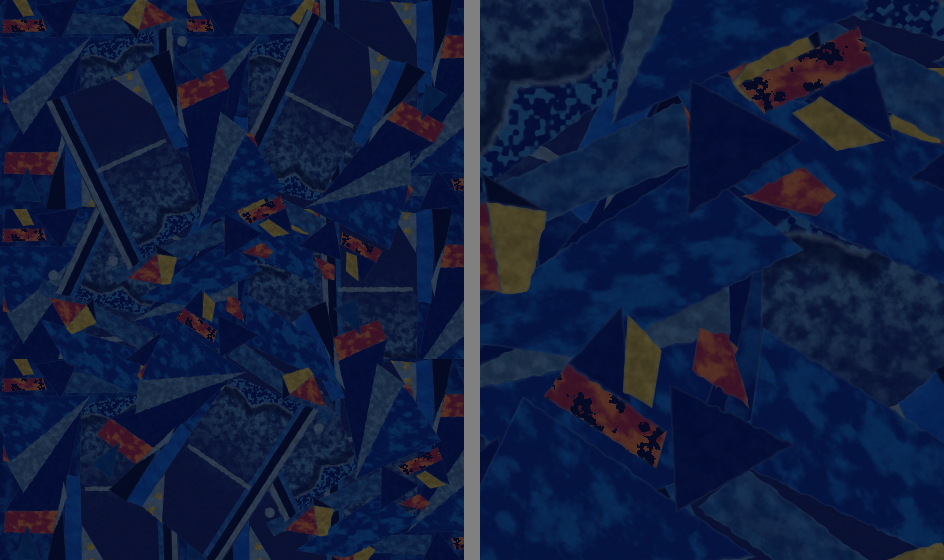
Left, the full canvas; right, a detail of the centre.
A Shadertoy shader for this pattern:

```glsl
// Dark blue cut-paper collage: one motif turned and overlapped across a seamed ground.
float soft; // half width of the edge smoothing

float hash(vec2 p) {
    vec3 h = fract(vec3(p.xyx) * 0.1031);
    h += dot(h, h.yzx + 33.33);
    return fract((h.x + h.y) * h.z);
}

float noise(vec2 p) {
    vec2 i = floor(p), f = fract(p);
    f = f * f * (3.0 - 2.0 * f);
    return mix(mix(hash(i), hash(i + vec2(1, 0)), f.x),
               mix(hash(i + vec2(0, 1)), hash(i + 1.0), f.x), f.y);
}

float fbm(vec2 p) {
    float sum = 0.0, amp = 0.5;
    for (int i = 0; i < 4; i++) {
        sum += amp * noise(p);
        p = p * 2.1 + 7.3;
        amp *= 0.5;
    }
    return sum;
}

// Signed distance to a directed line, negative on the inner side
float edge(vec2 p, vec2 a, vec2 b) {
    vec2 e = normalize(b - a), d = p - a;
    return e.y * d.x - e.x * d.y;
}

float tri(vec2 p, vec2 a, vec2 b, vec2 c) {
    return max(edge(p, a, b), max(edge(p, b, c), edge(p, c, a)));
}

float quad(vec2 p, vec2 a, vec2 b, vec2 c, vec2 d) {
    return max(max(edge(p, a, b), edge(p, b, c)), max(edge(p, c, d), edge(p, d, a)));
}

float cover(float d) { return smoothstep(soft, -soft, d); }

// Lays a scrap of paper with a thin pale cut edge
void lay(inout vec3 col, float d, vec3 ink) {
    ink = mix(ink, vec3(0.14, 0.21, 0.31), 0.4 * smoothstep(0.014, 0.0, abs(d)));
    col = mix(col, ink, cover(d));
}

void motif(inout vec3 col, vec2 q) {
    if (length(q - vec2(2.3, 2.5)) > 2.4) return;
    float grain = fbm(q * 18.0), blot = fbm(q * vec2(9.0, 13.0) + 20.0);
    vec2 p = q + 0.012 * (noise(q * 30.0) - 0.5); // ragged cutting
    vec3 navy = vec3(0.015, 0.055, 0.21) + 0.025 * (grain - 0.5);
    vec3 black = vec3(0.015, 0.04, 0.14);
    vec3 pale = vec3(0.18, 0.24, 0.32) * (0.8 + 0.3 * grain);
    vec3 steel = mix(vec3(0.05, 0.13, 0.25), vec3(0.12, 0.21, 0.31), smoothstep(0.25, 0.7, grain));
    vec3 sea = mix(vec3(0.015, 0.075, 0.25), vec3(0.03, 0.16, 0.33), smoothstep(0.35, 0.7, blot));
    vec3 blue = mix(vec3(0.015, 0.11, 0.31), vec3(0.04, 0.18, 0.37), blot);
    vec3 yellow = vec3(0.30, 0.27, 0.16) * (0.75 + 0.4 * grain);
    vec3 flame = mix(vec3(0.23, 0.07, 0.15), vec3(0.32, 0.18, 0.14), smoothstep(0.38, 0.62, blot));

    // Bands below the panel
    lay(col, quad(p, vec2(1.9, 4.1), vec2(3.1, 3.3), vec2(3.6, 3.7), vec2(2.6, 4.2)), sea);
    lay(col, quad(p, vec2(1.5, 3.72), vec2(3.05, 3.02), vec2(3.1, 3.3), vec2(1.6, 3.9)), mix(steel, sea, 0.4));

    // Panel fading to a worn corner
    float panel = quad(p, vec2(0.62, 1.4), vec2(1.95, 0.95), vec2(2.78, 2.95), vec2(1.75, 3.72));
    float fade = smoothstep(2.0, 3.5, dot(q, vec2(0.42, 0.9)) - 0.2);
    vec3 face = mix(vec3(0.035, 0.065, 0.20), steel, fade * smoothstep(0.15, 0.8, grain + 0.1));

    // Scalloped foam line across the corner
    float along = dot(q, vec2(0.79, -0.61));
    float foam = dot(q - vec2(1.85, 3.45), vec2(0.61, 0.79)) + 0.14
               - 0.16 * abs(sin(along * 4.5)) + 0.06 * (blot - 0.5);
    vec3 spray = mix(navy, vec3(0.07, 0.19, 0.32), smoothstep(0.45, 0.7, noise(q * 42.0)));
    face = mix(face, black, 0.7 * smoothstep(0.12, 0.02, abs(foam + 0.05)));
    face = mix(face, spray, cover(-foam));
    face = mix(face, pale, 0.7 * smoothstep(0.035, 0.0, abs(foam)));

    // Stripes along the left side and one crossbar
    float side = -edge(p, vec2(1.75, 3.72), vec2(0.62, 1.4));
    face = mix(face, pale, cover(abs(side - 0.055) - 0.04));
    face = mix(face, black, cover(abs(side - 0.15) - 0.055));
    face = mix(face, mix(steel, blue, 0.5), cover(abs(side - 0.24) - 0.035));
    face = mix(face, pale, cover(quad(p, vec2(1.32, 2.32), vec2(2.26, 1.90), vec2(2.29, 1.95), vec2(1.35, 2.38))));
    lay(col, panel, face);
    lay(col, length(p - vec2(1.55, 3.58)) - 0.07, pale);

    // Shards at the upper right
    lay(col, quad(p, vec2(2.45, 1.5), vec2(3.15, 1.2), vec2(3.1, 1.6), vec2(2.75, 2.9)), navy);
    lay(col, tri(p, vec2(1.55, 1.07), vec2(1.95, 0.93), vec2(2.1, 1.45)), mix(pale, yellow, step(0.55, blot)));
    lay(col, quad(p, vec2(1.88, 0.95), vec2(2.1, 0.78), vec2(2.58, 2.0), vec2(2.4, 2.05)), blue);
    lay(col, quad(p, vec2(2.38, 1.2), vec2(3.05, 0.93), vec2(3.15, 1.2), vec2(2.45, 1.52)), flame);
    lay(col, quad(p, vec2(2.05, 0.8), vec2(2.32, 0.68), vec2(2.45, 1.3), vec2(2.42, 1.52)), black);
    lay(col, tri(p, vec2(2.42, 1.2), vec2(2.58, 1.9), vec2(2.45, 1.72)), pale);
    lay(col, tri(p, vec2(2.42, 0.78), vec2(2.75, 0.65), vec2(2.8, 1.15)), blue * 0.75);

    // Tall grey wedge beside the sea wedge
    lay(col, tri(p, vec2(3.38, 1.8), vec2(3.9, 2.6), vec2(2.72, 3.13)), sea);
    lay(col, tri(p, vec2(3.02, 1.53), vec2(3.38, 1.8), vec2(2.72, 3.13)), mix(steel, pale, 0.4));
    lay(col, tri(p, vec2(3.36, 1.83), vec2(3.46, 1.82), vec2(3.54, 2.02)), flame);

    // Faceted gem
    lay(col, tri(p, vec2(1.75, 3.82), vec2(2.15, 3.48), vec2(2.22, 3.9)), flame);
    lay(col, quad(p, vec2(2.15, 3.48), vec2(2.43, 3.53), vec2(2.34, 3.9), vec2(2.22, 3.9)), yellow);
    lay(col, tri(p, vec2(2.13, 3.35), vec2(2.43, 3.53), vec2(2.15, 3.48)), black);

    // Small bright cluster
    lay(col, tri(p, vec2(3.08, 2.92), vec2(3.6, 3.2), vec2(3.07, 3.55)), navy);
    lay(col, quad(p, vec2(3.3, 2.95), vec2(3.85, 2.68), vec2(3.92, 2.85), vec2(3.42, 3.08)), mix(flame, black, step(0.58, grain)));
    lay(col, tri(p, vec2(3.6, 3.0), vec2(3.92, 2.85), vec2(4.02, 3.2)), navy);
    lay(col, quad(p, vec2(3.55, 3.08), vec2(3.68, 3.0), vec2(3.97, 3.2), vec2(3.75, 3.25)), yellow);
    lay(col, quad(p, vec2(3.32, 3.46), vec2(3.6, 3.32), vec2(3.75, 3.45), vec2(3.65, 3.55)), flame);
}

// Moves a point into the motif's frame; place holds position and turn
vec2 local(vec2 p, vec3 place) {
    float c = cos(place.z), s = sin(place.z);
    return (p - place.xy) * mat2(c, s, -s, c) + vec2(1.33, 2.35);
}

void mainImage(out vec4 fragColor, in vec2 fragCoord) {
    vec2 p = vec2(fragCoord.x, iResolution.y - fragCoord.y) / iResolution.y * 7.68;
    soft = 5.0 / iResolution.y;
    vec3 col = mix(vec3(0.015, 0.06, 0.22), vec3(0.03, 0.13, 0.29), smoothstep(0.35, 0.7, fbm(p * 8.0)));

    // Ground rows of half-turned pairs, cut off at their seams
    vec2 ground = vec2(p.x, p.y - (p.y > 4.92 ? 4.92 : p.y > 2.87 ? 2.87 : 0.0));
    motif(col, local(ground, vec3(2.2, 1.78, 3.56)));
    if (p.x > 2.57) motif(col, local(ground, vec3(4.5, 1.78, 3.56)));
    motif(col, local(ground, vec3(4.63, 1.1, 0.42)));

    // Large turned copies on top
    vec3 places[5] = vec3[5](vec3(1.55, 2.83, 0.89), vec3(3.92, 1.27, 0.89),
        vec3(3.48, 5.8, 0.0), vec3(1.33, 2.35, 0.0), vec3(3.43, 6.7, 4.17));
    for (int i = 0; i < 5; i++) motif(col, local(p, places[i]));

    fragColor = vec4(col * (0.95 + 0.1 * noise(p * 60.0)), 1.0);
}
```
